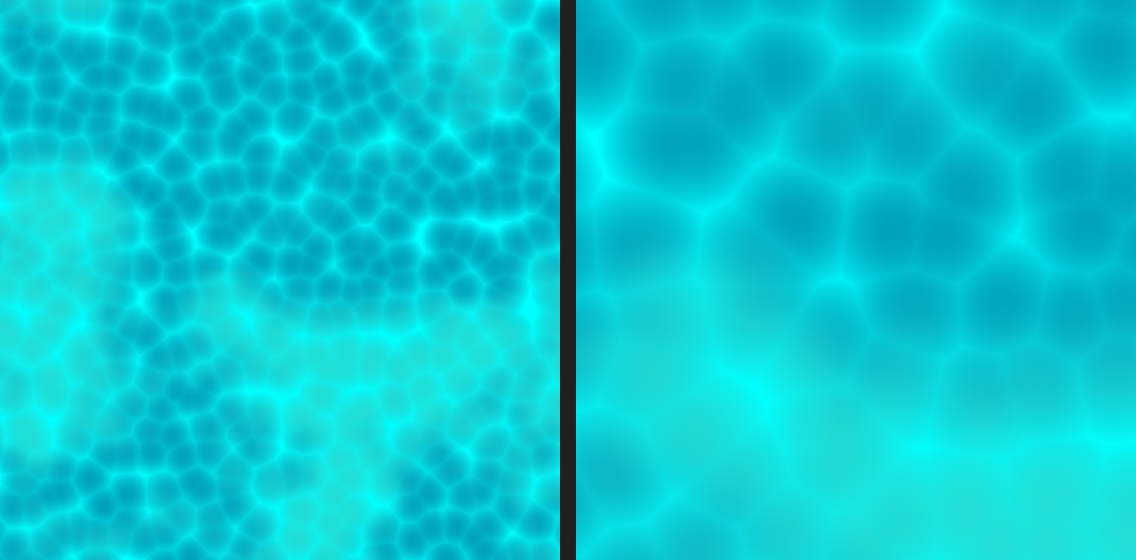
Left: the whole. Right: its middle third, enlarged.
Give the GLSL for this texture, as a three.js fragment shader.

```glsl
// Soft cellular water: teal cells with glowing cyan borders over broad light and dark patches.
varying vec2 vUv;

const vec3 DEEP_TEAL = vec3(0.0, 0.63, 0.74);
const vec3 PALE_TURQUOISE = vec3(0.13, 0.87, 0.84);
const vec3 GLOW_CYAN = vec3(0.0, 1.0, 1.0);

const float CELLS_ACROSS = 20.0;
const float PATCHES_ACROSS = 4.0;
const int OCTAVES = 4;

vec2 hash22(vec2 p) {
  vec3 q = fract(vec3(p.xyx) * vec3(0.1031, 0.1030, 0.0973));
  q += dot(q, q.yzx + 33.33);
  return fract((q.xx + q.yz) * q.zy);
}

// Smoothly interpolated lattice noise, from 0 to 1.
float valueNoise(vec2 p) {
  vec2 i = floor(p);
  vec2 f = fract(p);
  vec2 u = f * f * f * (f * (f * 6.0 - 15.0) + 10.0);
  float low = mix(hash22(i).x, hash22(i + vec2(1.0, 0.0)).x, u.x);
  float high = mix(hash22(i + vec2(0.0, 1.0)).x, hash22(i + vec2(1.0, 1.0)).x, u.x);
  return mix(low, high, u.y);
}

// Normalised sum of rotated noise octaves.
float fbm(vec2 p) {
  mat2 turn = mat2(0.8, 0.6, -0.6, 0.8);
  float sum = 0.0;
  float total = 0.0;
  float weight = 1.0;
  for (int i = 0; i < OCTAVES; i++) {
    sum += weight * valueNoise(p);
    total += weight;
    weight *= 0.5;
    p = turn * p * 2.0 + 17.3;
  }
  return sum / total;
}

// Squared distance to the nearest scattered cell centre.
float cellDistanceSquared(vec2 p) {
  vec2 cell = floor(p);
  vec2 local = fract(p);
  float nearest = 8.0;
  for (int y = -1; y <= 1; y++) {
    for (int x = -1; x <= 1; x++) {
      vec2 offset = vec2(float(x), float(y));
      vec2 toCentre = offset + hash22(cell + offset + 71.0) - local;
      nearest = min(nearest, dot(toCentre, toCentre));
    }
  }
  return nearest;
}

// Broad brightness patches, lighter around the middle.
float patchLight(vec2 uv) {
  float centre = 1.0 - smoothstep(0.12, 0.5, distance(uv, vec2(0.5, 0.42)));
  float level = fbm(uv * PATCHES_ACROSS + 5.7) + 0.18 * centre;
  return smoothstep(0.3, 0.74, level);
}

void main() {
  vec3 water = mix(DEEP_TEAL, PALE_TURQUOISE, patchLight(vUv));
  float glow = min(1.15 * cellDistanceSquared(vUv * CELLS_ACROSS), 1.0);
  gl_FragColor = vec4(mix(water, GLOW_CYAN, glow), 1.0);
}
```
